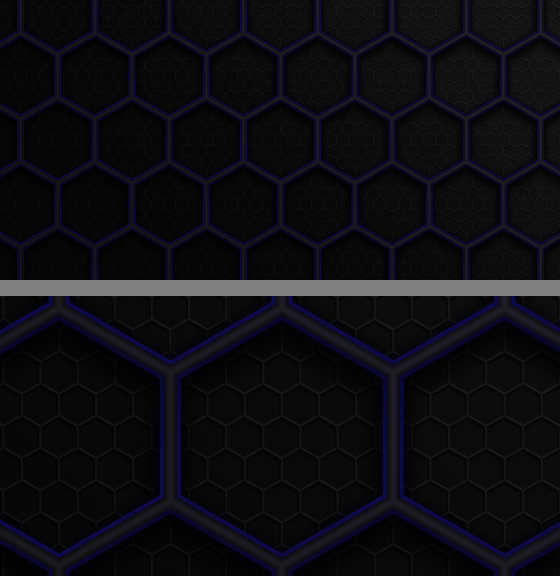
Top: the whole. Bottom: its middle third, enlarged.
Write a WebGL 1 fragment shader that draws this pattern.

```glsl
precision highp float;
// Dark honeycomb frame with blue rims over a fine embossed hexagon mesh.

uniform vec2 u_resolution;

// Lengths are in canvas heights, except where cell widths are named.
const float CELL_WIDTH = 0.2653;
const vec2 CENTER_OFFSET = vec2(0.0022, -0.001);
const float MESH_PER_CELL = 6.0;

// In widths of a large cell
const float FRAME_HALF = 0.030;
const float RIM_WIDTH = 0.017;
const float SHADOW_REACH = 0.17;
const vec2 SHADOW_SHIFT = vec2(0.015, 0.065);

// In widths of a mesh cell
const float MESH_HALF = 0.028;
const vec2 GROOVE_SHIFT = vec2(0.025, 0.065);

const vec3 FLOOR_DARK = vec3(0.022, 0.022, 0.023);
const vec3 FLOOR_LIGHT = vec3(0.080, 0.080, 0.080);
const vec3 MESH_COLOR = vec3(0.070, 0.068, 0.068);
const vec3 FRAME_EDGE = vec3(0.050, 0.048, 0.070);
const vec3 FRAME_CREST = vec3(0.115, 0.110, 0.135);
const vec3 RIM_COLOR = vec3(0.050, 0.035, 0.290);

// Offset from the nearest centre of a pointy-top hexagon grid of unit width
vec2 hexOffset(vec2 p) {
  vec2 period = vec2(1.0, 1.73205);
  vec2 a = mod(p + 0.5 * period, period) - 0.5 * period;
  vec2 b = mod(p, period) - 0.5 * period;
  return dot(a, a) < dot(b, b) ? a : b;
}

// Distance to the nearest cell border: 0 on the border, 0.5 at the centre
float borderDistance(vec2 p) {
  vec2 q = abs(hexOffset(p));
  return 0.5 - max(q.x, dot(q, vec2(0.5, 0.866025)));
}

// Smoothed coverage of a band reaching halfWidth from the border
float band(float d, float halfWidth, float pixel) {
  return 1.0 - smoothstep(halfWidth - 0.6 * pixel, halfWidth + 0.6 * pixel, d);
}

void main() {
  vec2 uv = gl_FragCoord.xy / u_resolution;
  vec2 p = (gl_FragCoord.xy - 0.5 * u_resolution) / u_resolution.y;
  p = (p - CENTER_OFFSET) / CELL_WIDTH;
  float pixel = 1.0 / (u_resolution.y * CELL_WIDTH);

  // Light falling from the upper right corner
  float light = smoothstep(0.0, 1.0, 0.65 * uv.x + 0.35 * uv.y);
  vec3 color = mix(FLOOR_DARK, FLOOR_LIGHT, light * light);

  // Fine mesh: a pale ridge with a dark groove beside it
  vec2 m = p * MESH_PER_CELL;
  float meshPixel = pixel * MESH_PER_CELL;
  float ridge = band(borderDistance(m), MESH_HALF, meshPixel);
  float groove = band(borderDistance(m + GROOVE_SHIFT), 2.0 * MESH_HALF, meshPixel);
  color *= 1.0 - 0.45 * groove;
  color += MESH_COLOR * ridge * mix(0.55, 1.1, light);

  // Shadow the frame throws downward, and soft occlusion along its foot
  float d = borderDistance(p);
  float shadow = 1.0 - smoothstep(0.0, SHADOW_REACH, borderDistance(p + SHADOW_SHIFT));
  float foot = 1.0 - smoothstep(FRAME_HALF, FRAME_HALF + 0.09, d);
  color *= (1.0 - 0.70 * shadow) * (1.0 - 0.45 * foot);

  // Blue rim with a faint glow, a little dimmer under the upper bars
  float rim = band(d, FRAME_HALF + RIM_WIDTH, pixel);
  float side = smoothstep(-0.5, 0.2, -hexOffset(p).y);
  vec3 rimColor = RIM_COLOR * mix(0.65, 1.0, side);
  color += rimColor * 0.12 * exp(-max(d - FRAME_HALF, 0.0) * 30.0);
  color = mix(color, rimColor, rim);

  // Rounded frame bars
  float crest = 1.0 - smoothstep(0.0, FRAME_HALF, d);
  vec3 frame = mix(FRAME_EDGE, FRAME_CREST, crest) * mix(0.75, 1.2, light);
  color = mix(color, frame, band(d, FRAME_HALF, pixel));

  gl_FragColor = vec4(color, 1.0);
}
```
